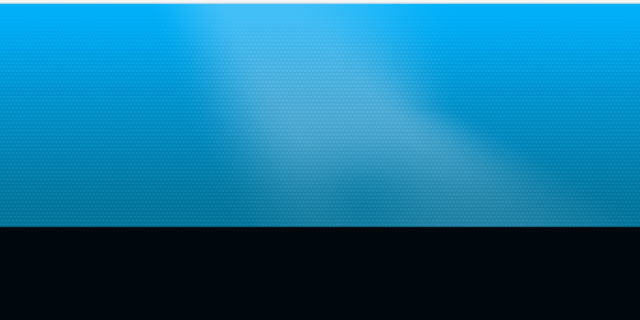
Write a Shadertoy shader that draws this background.

```glsl
// A glossy blue banner with a slanted pale glow and a fine dot weave,
// between a thin light strip above and a near-black panel below.
// The glow is built from soft edges that drift right with depth.

// Strength of the pale light at p; depth is measured down from the top.
float glowAmount(vec2 p, float depth) {
    float leftEdge = 0.44 + 0.35 * depth;
    float leftSide = smoothstep(leftEdge, leftEdge + 0.27 + 0.2 * depth, p.x);

    float fadeStart = 0.85 + depth;
    float fadeEnd = 1.45 + 1.8 * max(depth - 0.34, 0.0);
    float rightSide = 1.0 - smoothstep(fadeStart, fadeEnd, p.x);

    float strength = 0.27 + 0.05 * smoothstep(0.0, 0.3, depth);
    strength *= 1.0 - 0.62 * smoothstep(0.35, 0.72, depth);

    // Dark hollow at the foot of the beam
    vec2 hollow = (p - vec2(1.14, 0.36)) / vec2(0.16, 0.13);
    return strength * leftSide * rightSide * (1.0 - 0.6 * exp(-dot(hollow, hollow)));
}

// Staggered dots, centred near zero
float dotWeave(vec2 p) {
    vec2 cell = p * 256.0 / 3.0;
    cell.x += 0.5 * mod(floor(cell.y), 2.0);
    float distanceToDot = length(fract(cell) - 0.5);
    return 0.35 - smoothstep(0.15, 0.55, distanceToDot);
}

void mainImage(out vec4 fragColor, in vec2 fragCoord) {
    vec2 p = fragCoord / iResolution.y;
    p.x *= 2.0 * iResolution.y / iResolution.x;
    float pixel = 1.0 / iResolution.y;
    float depth = 1.0 - p.y;

    // Vertical blue gradient
    vec3 color = mix(vec3(0.0, 0.69, 0.98), vec3(0.02, 0.59, 0.82),
                     smoothstep(0.0, 0.36, depth));
    color = mix(color, vec3(0.03, 0.47, 0.62), smoothstep(0.25, 0.72, depth));

    // Pale beam and surface texture
    color = mix(color, vec3(0.95, 0.91, 0.95), glowAmount(p, depth));
    color += 0.045 * dotWeave(p) * smoothstep(0.0, 0.2, depth);

    // Light strip along the top
    vec3 strip = mix(vec3(0.82, 0.86, 0.88), vec3(0.96), smoothstep(0.987, 0.996, p.y));
    color = mix(color, strip, smoothstep(-pixel, pixel, p.y - 0.988));

    // Dark panel along the bottom
    float panel = 1.0 - smoothstep(-pixel, pixel, p.y - 0.291);
    color = mix(color, vec3(0.0, 0.03, 0.055), panel);

    fragColor = vec4(color, 1.0);
}
```
